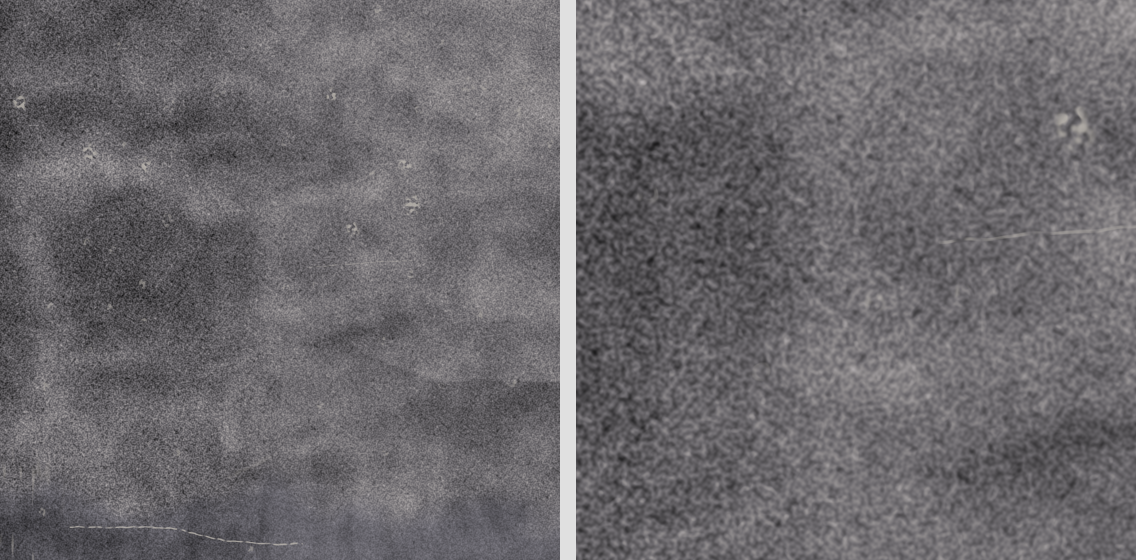
Left: the whole. Right: its middle third, enlarged.
This texture is drawn by a Shadertoy shader. Its source:

```glsl
const vec3 SLATE = vec3(1.0, 0.975, 1.012);
const vec3 BLUE_SLATE = vec3(0.975, 0.965, 1.06);
const vec3 DUST = vec3(1.012, 0.985, 0.995);
const vec3 CHALK = vec3(0.74, 0.72, 0.69);
const mat2 TURN = mat2(0.8, 0.6, -0.6, 0.8);

// Integer hash giving two values in 0..1
vec2 hash2(vec2 cell) {
    uvec2 q = uvec2(ivec2(cell) + 32768);
    uint h = q.x * 1597334677u ^ q.y * 3812015801u;
    h = (h ^ (h >> 15)) * 2246822519u;
    h = (h ^ (h >> 13)) * 3266489917u;
    h ^= h >> 16;
    return vec2(h & 65535u, h >> 16) / 65535.0;
}

float cornerDot(vec2 cell, vec2 corner, vec2 f) {
    float a = 6.2832 * hash2(cell + corner).x;
    return dot(vec2(cos(a), sin(a)), f - corner);
}

float gradientNoise(vec2 p) {
    vec2 i = floor(p), f = fract(p);
    vec2 u = f * f * f * (f * (f * 6.0 - 15.0) + 10.0);
    float low = mix(cornerDot(i, vec2(0, 0), f), cornerDot(i, vec2(1, 0), f), u.x);
    float high = mix(cornerDot(i, vec2(0, 1), f), cornerDot(i, vec2(1, 1), f), u.x);
    return mix(low, high, u.y);
}

float fbm(vec2 p) {
    float sum = 0.0, amp = 0.5;
    for (int i = 0; i < 5; i++) {
        sum += amp * gradientNoise(p);
        p = 2.0 * TURN * p + 7.3;
        amp *= 0.5;
    }
    return sum;
}

// Soft elliptical smudge
float smudge(vec2 p, vec2 center, vec2 radius, float slope) {
    vec2 d = p - center;
    d.y -= slope * d.x;
    d /= radius;
    return exp(-dot(d, d));
}

// Stain with a crisp upper edge that fades downwards
float stain(float depth, float fade) {
    return smoothstep(0.0, 0.01, depth) * exp(-max(depth, 0.0) * fade);
}

float scratch(vec2 p, vec2 a, vec2 b, float width, float soft) {
    vec2 d = b - a;
    float t = clamp(dot(p - a, d) / dot(d, d), 0.0, 1.0);
    return 1.0 - smoothstep(width - soft, width + soft, length(p - a - d * t));
}

// Scattered ragged chips, some of them worn to rings
float chips(vec2 p, float scale, float chance, float seed) {
    vec2 q = p * scale + seed, cell = floor(q);
    vec2 place = hash2(cell + 31.0), kind = hash2(cell + 77.0);
    vec2 d = fract(q) - mix(vec2(0.25), vec2(0.75), place);
    float r = length(d * vec2(1.0, 0.85)) + 0.06 * gradientNoise(p * 90.0);
    float size = mix(0.07, 0.16, kind.y);
    float disc = 1.0 - smoothstep(size * 0.5, size, r);
    float ring = 1.0 - smoothstep(0.01, 0.035, abs(r - size * 0.8));
    float ragged = smoothstep(-0.15, 0.25, gradientNoise(p * 130.0 + seed));
    float shape = kind.y > 0.45 ? disc : 0.45 * ring;
    return step(kind.x, chance) * shape * ragged;
}

// Broad light and dark areas of the wall
float wallTone(vec2 p) {
    float tone = 0.388 + 0.045 * smoothstep(0.35, 0.55, p.x);
    tone += 0.05 * smudge(p, vec2(0.85, 0.85), vec2(0.35, 0.28), 0.0);
    tone += 0.11 * smudge(p, vec2(0.24, 0.67), vec2(0.2, 0.035), -0.2);
    tone += 0.075 * smudge(p, vec2(0.09, 0.46), vec2(0.05, 0.25), 0.0);
    tone += 0.08 * smudge(p, vec2(0.1, 0.2), vec2(0.13, 0.07), 0.0);
    tone += 0.075 * smudge(p, vec2(0.45, 0.23), vec2(0.25, 0.05), -0.15);
    tone -= 0.08 * smudge(p, vec2(0.28, 0.53), vec2(0.2, 0.1), -0.1);
    tone -= 0.05 * smudge(p, vec2(0.16, 0.8), vec2(0.25, 0.06), -0.2);
    tone -= 0.045 * smudge(p, vec2(0.2, 0.97), vec2(0.25, 0.07), 0.0);
    tone -= 0.085 * smudge(p, vec2(0.5, 0.155), vec2(0.13, 0.025), -0.15);
    return tone - 0.06 * smoothstep(0.06, 0.0, p.x);
}

void mainImage(out vec4 fragColor, in vec2 fragCoord) {
    vec2 p = fragCoord / iResolution.xy;
    float soft = max(0.0006, 0.7 / iResolution.y);
    vec2 warp = vec2(fbm(p * 5.0), fbm(p * 5.0 + 40.0));
    vec2 w = p + 0.12 * warp;

    // Clouds, mottling, wiped streaks and drips
    float tone = wallTone(w);
    tone += 0.15 * fbm(p * 6.0 + 11.0) + 0.16 * fbm(w * vec2(2.5, 11.0) + 3.0);
    tone += 0.14 * fbm(w * 21.0 + 50.0);
    tone += 0.07 * fbm(p * vec2(28.0, 4.0)) * smoothstep(0.5, 0.1, p.y);

    // Damp stains
    float edge = mix(0.41, 0.325, smoothstep(0.55, 0.82, p.x)) + 0.03 * warp.y;
    tone -= 0.1 * stain(edge - p.y, 16.0) * smoothstep(0.5, 0.8, p.x);
    float damp = smoothstep(-0.02, 0.06, 0.11 + 0.2 * warp.x - p.y);
    tone -= 0.045 * damp;

    // Mineral grain, rougher on the left
    float rough = mix(1.15, 0.85, smoothstep(0.3, 0.6, w.x)) * mix(1.0, 0.6, damp);
    vec2 g = TURN * p;
    float coarse = gradientNoise(g * 165.0), fine = gradientNoise(g.yx * 310.0 + 19.0);
    float specks = smoothstep(0.25, 0.55, gradientNoise(p * 145.0 + 60.0));
    float pores = smoothstep(0.22, 0.55, gradientNoise(g * 125.0 + 90.0));
    tone += rough * (0.12 * coarse + 0.17 * fine + 0.09 * specks - 0.09 * pores);

    vec3 tint = mix(SLATE, DUST, smoothstep(0.42, 0.56, tone));
    vec3 color = tone * mix(tint, BLUE_SLATE, 0.6 * damp);

    // Chalky chips, drips and scratches
    float band = smoothstep(0.5, 0.6, p.y) * smoothstep(1.0, 0.8, p.y);
    float marks = 0.8 * chips(p, 9.0, 0.5, 4.0) * band + 0.5 * chips(p, 17.0, 0.18, 21.0);
    float drips = smoothstep(0.25, 0.5, gradientNoise(p * vec2(110.0, 16.0)));
    marks += 0.5 * drips * smoothstep(0.14, 0.03, p.x) * smoothstep(0.32, 0.1, p.y);
    vec2 s = p + vec2(0.0, 0.012 * warp.x + 0.002 * gradientNoise(p * 60.0));
    float broken = smoothstep(-0.4, 0.1, gradientNoise(p * 100.0 + 5.0));
    float lines = 0.6 * scratch(s, vec2(0.55, 0.523), vec2(0.735, 0.535), 0.0009, soft);
    lines += scratch(s, vec2(0.125, 0.06), vec2(0.32, 0.057), 0.0013, soft);
    lines += scratch(s, vec2(0.32, 0.057), vec2(0.4, 0.034), 0.0013, soft);
    lines += scratch(s, vec2(0.4, 0.034), vec2(0.54, 0.03), 0.0013, soft);
    lines += 0.3 * scratch(s, vec2(0.41, 0.148), vec2(0.48, 0.186), 0.003, 0.003);
    marks += 0.8 * min(lines, 1.0) * broken;
    fragColor = vec4(mix(color, CHALK, clamp(marks, 0.0, 0.85)), 1.0);
}
```
